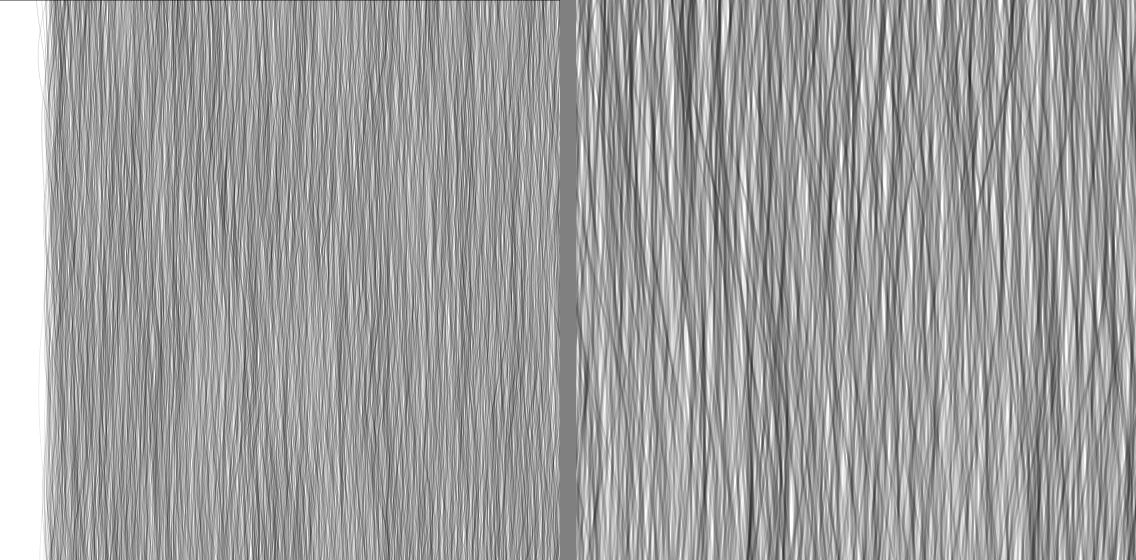
Left: the whole. Right: its middle third, enlarged.
Reproduce this texture procedurally as a WebGL 1 fragment shader.

```glsl
precision highp float;

uniform vec2 u_resolution;

const int LAYERS = 30;
const float STRAND_SPACING = 0.0105;
const float STRAND_WIDTH = 0.0014;
const float STRAND_OPACITY = 0.125;
const float OPACITY_SPREAD = 0.35;
const float WOBBLE = 0.4;              // in strand spacings
const float WOBBLE_RATE = 7.0;
const float DRIFT = 0.021;
const vec2 DRIFT_RATE = vec2(6.0, 4.6);
const float STREAK_STRENGTH = 0.17;
const vec2 STREAK_RATE = vec2(42.0, 3.0);
const float LEFT_EDGE = 0.088;
const float RULE_WIDTH = 0.0014;
const float RULE_OPACITY = 0.55;
const vec3 PAPER = vec3(1.0);
const vec3 INK = vec3(0.0);

float hash(vec2 p) {
    vec3 q = fract(vec3(p.xyx) * 0.1031);
    q += dot(q, q.yzx + 33.33);
    return fract((q.x + q.y) * q.z);
}

// Smooth value noise from -1 to 1
float noise(vec2 p) {
    vec2 cell = floor(p);
    vec2 f = fract(p);
    f = f * f * (3.0 - 2.0 * f);
    float low = mix(hash(cell), hash(cell + vec2(1.0, 0.0)), f.x);
    float high = mix(hash(cell + vec2(0.0, 1.0)), hash(cell + vec2(1.0)), f.x);
    return 2.0 * mix(low, high, f.y) - 1.0;
}

// Noise along one strand, from -1 to 1
float strandNoise(float y, float seed) {
    float cell = floor(y);
    float f = fract(y);
    f = f * f * (3.0 - 2.0 * f);
    return 2.0 * mix(hash(vec2(cell, seed)), hash(vec2(cell + 1.0, seed)), f) - 1.0;
}

// Share of a pixel covered by a line whose centre is offset away
float lineCoverage(float offset, float width, float pixel) {
    float right = min(offset + 0.5 * pixel, 0.5 * width);
    float left = max(offset - 0.5 * pixel, -0.5 * width);
    return clamp((right - left) / pixel, 0.0, 1.0);
}

// Light left after one layer of wandering strands
float strandLayer(vec2 p, float layer, float opacity, float pixel) {
    vec2 layerShift = 40.0 * vec2(hash(vec2(layer, 3.7)), hash(vec2(layer, 9.1)));
    float x = p.x + DRIFT * noise(p * DRIFT_RATE + layerShift);
    float column = floor(x / STRAND_SPACING);
    float light = 1.0;
    for (int i = -1; i <= 1; i++) {
        float id = column + float(i);
        float seed = id + 137.0 * layer;
        float base = id + hash(vec2(seed, 21.3));
        float phase = hash(vec2(seed, 57.9));
        float wobble = WOBBLE * strandNoise(p.y * WOBBLE_RATE + 10.0 * phase, seed);
        float offset = x - (base + wobble) * STRAND_SPACING;
        float ink = opacity * (1.0 + OPACITY_SPREAD * (2.0 * phase - 1.0));
        float present = step(LEFT_EDGE, base * STRAND_SPACING);
        light *= 1.0 - present * ink * lineCoverage(offset, STRAND_WIDTH, pixel);
    }
    return light;
}

void main() {
    float pixel = 1.0 / u_resolution.y;
    vec2 p = gl_FragCoord.xy * pixel;

    // Broad swaying streaks of denser and thinner strands
    float sway = DRIFT * noise(p * DRIFT_RATE + 71.0);
    float streak = noise(vec2(p.x + sway, p.y) * STREAK_RATE);
    float opacity = STRAND_OPACITY * (1.0 + STREAK_STRENGTH * streak);

    // Translucent strands stacked over paper
    float light = 1.0;
    for (int i = 0; i < LAYERS; i++) {
        light *= strandLayer(p, float(i) + 1.0, opacity, pixel);
    }

    // Thin rule along the top
    light *= 1.0 - RULE_OPACITY * lineCoverage(1.0 - 0.5 * RULE_WIDTH - p.y, RULE_WIDTH, pixel);

    gl_FragColor = vec4(mix(INK, PAPER, light), 1.0);
}
```
